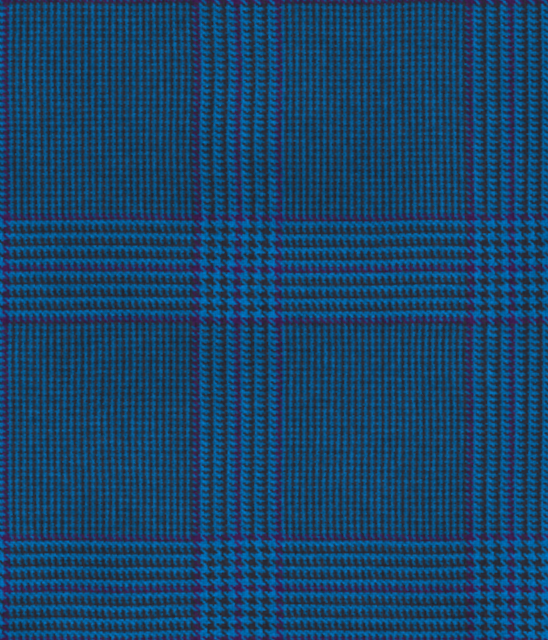
Give the GLSL for this texture, as a WebGL 2 fragment shader.

```glsl
#version 300 es
precision highp float;

uniform vec2 u_resolution;
out vec4 fragColor;

const vec3 BLUE = vec3(0.005, 0.405, 0.665);
const vec3 FINE_BLUE = vec3(0.02, 0.355, 0.575);
const vec3 CHARCOAL = vec3(0.16, 0.165, 0.205);
const vec3 PURPLE = vec3(0.235, 0.11, 0.295);

const vec2 REPEATS = vec2(2.006, 1.997);     // plaid repeats over the canvas
const vec2 BAND_CENTRE = vec2(0.4345, 0.58); // middle of one crossing
const vec2 THREADS = vec2(160.0, 200.0);     // threads in one repeat
const vec2 HALF_BAND = vec2(24.0, 32.0);     // threads from middle to edge line
const float SOFTNESS = 1.4;                  // blur width in threads
const int SAMPLES = 5;

float hash(vec2 p) {
  vec3 q = fract(vec3(p.xyx) * 0.1031);
  q += dot(q, q.yzx + 33.33);
  return fract((q.x + q.y) * q.z);
}

float noise(vec2 p) {
  vec2 cell = floor(p);
  vec2 f = fract(p);
  f = f * f * (3.0 - 2.0 * f);
  float low = mix(hash(cell), hash(cell + vec2(1, 0)), f.x);
  float high = mix(hash(cell + vec2(0, 1)), hash(cell + vec2(1, 1)), f.x);
  return mix(low, high, f.y);
}

// Colour of one thread: wide 4/4 stripes in the band, fine 2/2 outside
vec3 threadColour(float index, float count, float halfBand, float lineHalf) {
  float i = mod(index + 0.5 * count, count) - 0.5 * count;
  float d = abs(i + 0.5);
  if (min(d, abs(d - halfBand)) < lineHalf) return PURPLE;
  if (d < halfBand + 2.0) return mod(i + 2.0, 8.0) >= 4.0 ? BLUE : CHARCOAL;
  return mod(i + 2.0, 4.0) < 2.0 ? FINE_BLUE : CHARCOAL;
}

// Brightness over the round section of a thread
float roundness(float across) {
  float c = 2.0 * across - 1.0;
  return 1.07 - 0.24 * c * c;
}

// Uneven thickness and dye along a single thread
float slub(float index, float along) {
  return 0.92 + 0.16 * noise(vec2(index * 7.0 + 900.0, along * 0.06 + 700.0));
}

// Two-over-two twill of warp and weft
vec3 weave(vec2 t) {
  vec2 id = floor(t);
  vec2 f = fract(t);
  bool warpOnTop = mod(id.x + id.y + 2.0, 4.0) < 2.0;
  vec3 warp = threadColour(id.x, THREADS.x, HALF_BAND.x, 1.8);
  vec3 weft = threadColour(id.y, THREADS.y, HALF_BAND.y, 2.0);
  warp *= slub(id.x, t.y) * roundness(f.x);
  weft *= slub(id.y + 400.0, t.x) * roundness(f.y);
  float fibre = 0.86 + 0.28 * hash(id + 517.0);
  return (warpOnTop ? warp : weft) * fibre;
}

// Canvas position to thread coordinates, with slight drift of the cloth
vec2 threadSpace(vec2 uv) {
  vec2 drift = vec2(noise(uv * vec2(5.0, 9.0) + 20.0),
                    noise(uv * vec2(9.0, 5.0) + 60.0)) - 0.5;
  return (uv - BAND_CENTRE) * REPEATS * THREADS + 1.6 * drift;
}

void main() {
  vec2 uv = gl_FragCoord.xy / u_resolution;
  vec2 thread = threadSpace(uv);

  // Blur by the thread softness, and by at least one pixel
  vec2 width = max(vec2(SOFTNESS), REPEATS * THREADS / u_resolution);
  vec3 colour = vec3(0.0);
  for (int y = 0; y < SAMPLES; y++) {
    for (int x = 0; x < SAMPLES; x++) {
      vec2 offset = (vec2(x, y) + 0.5) / float(SAMPLES) - 0.5;
      colour += weave(thread + offset * width);
    }
  }
  colour /= float(SAMPLES * SAMPLES);

  // Soft uneven dye
  colour *= 0.96 + 0.1 * noise(uv * vec2(6.0, 7.0));
  fragColor = vec4(colour, 1.0);
}
```
